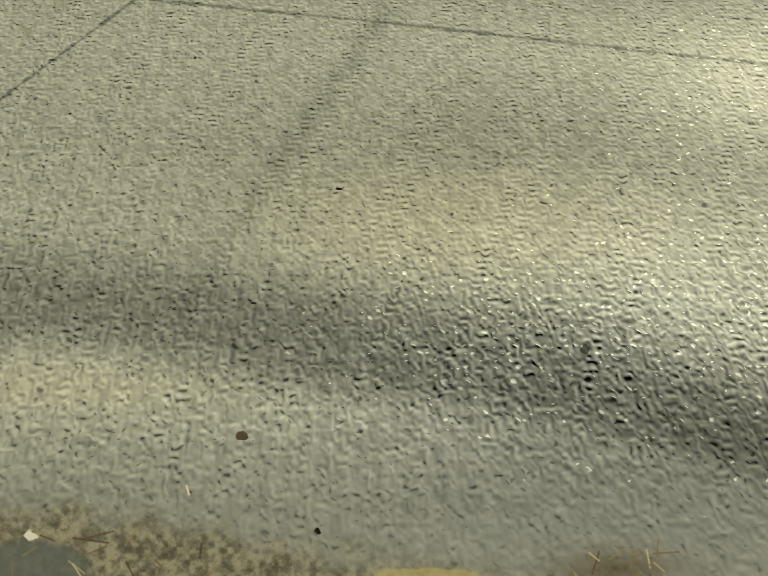
Write a Shadertoy shader that draws this texture.

```glsl
float hash(vec2 p) {
    return fract(sin(dot(p, vec2(127.1, 311.7))) * 43758.545);
}

float noise(vec2 p) {
    vec2 i = floor(p), f = fract(p);
    f = f * f * (3.0 - 2.0 * f);
    return mix(mix(hash(i), hash(i + vec2(1, 0)), f.x),
               mix(hash(i + vec2(0, 1)), hash(i + vec2(1, 1)), f.x), f.y);
}

float fbm(vec2 p) {
    float sum = 0.0, amp = 0.5;
    for (int i = 0; i < 4; i++) {
        sum += amp * noise(p);
        p = p * 2.03 + 17.3;
        amp *= 0.5;
    }
    return sum;
}

float pool(vec2 p, vec2 center, vec2 radius) {
    vec2 d = (p - center) / radius;
    return exp(-dot(d, d));
}

float segment(vec2 p, vec2 a, vec2 b) {
    vec2 ab = b - a;
    return length(p - a - ab * clamp(dot(p - a, ab) / dot(ab, ab), 0.0, 1.0));
}

float stroke(float dist, float width, float aa) {
    return 1.0 - smoothstep(width - aa, width + aa, dist);
}

float chip(vec2 p, vec2 center, float size, float aa) {
    return stroke(length((p - center) * vec2(0.7, 1.0)), size, aa);
}

// One jittered fleck per cell, present with the given chance
float flecks(vec2 q, float chance, float seed) {
    vec2 cell = floor(q) + seed;
    vec2 jitter = vec2(hash(cell), hash(cell + 31.7));
    vec2 d = fract(q) - 0.3 - 0.4 * jitter;
    d.y += d.x * (jitter.x - 0.3);
    float size = 0.12 + 0.2 * jitter.y * jitter.y;
    float shape = 1.0 - smoothstep(size * 0.4, size * 1.5, length(d * vec2(0.75, 1.2)));
    return shape * step(hash(cell + 7.9), chance) * smoothstep(0.0, 0.05, chance);
}

// Broad light and shade across the slab
float slabTone(vec2 p) {
    float offset = p.y - 0.5 + 0.05 * p.x + 0.08 * p.x * p.x + 0.03 * (fbm(p * vec2(3.0, 5.0)) - 0.5);
    float lower = mix(-0.08, -0.11, smoothstep(0.1, 0.5, p.x));
    float tone = 0.595;
    tone -= 0.14 * smoothstep(lower - 0.05, lower + 0.04, offset) * (1.0 - smoothstep(-0.02, 0.13, offset));
    tone += 0.04 * pool(p, vec2(0.1, 0.33), vec2(0.25, 0.06));
    tone += 0.02 * pool(p, vec2(0.5, 0.29), vec2(0.35, 0.04));
    tone += 0.2 * pool(p, vec2(1.37, 0.85), vec2(0.25, 0.12));
    tone += 0.06 * pool(p, vec2(0.9, 0.92), vec2(0.5, 0.08));
    tone -= 0.03 * pool(p, vec2(0.75, 0.75), vec2(0.55, 0.06));
    tone += 0.06 * pool(p, vec2(0.78, 0.58), vec2(0.32, 0.09));
    tone += 0.12 * pool(p, vec2(1.25, 0.56), vec2(0.32, 0.12));
    tone += 0.06 * pool(p, vec2(1.3, 0.44), vec2(0.22, 0.1));
    tone -= 0.08 * (1.0 - smoothstep(0.1, 0.3, p.y));
    tone -= 0.06 * pool(p, vec2(1.15, 0.23), vec2(0.4, 0.12));
    return tone + 0.04 * (fbm(p * vec2(4.0, 9.0) + 5.0) - 0.47);
}

// Dry stalks scattered around a center
vec3 addStraw(vec3 col, vec2 p, vec2 center, vec2 spread, float seed, float aa) {
    for (int i = 0; i < 14; i++) {
        vec2 id = vec2(float(i), seed);
        vec2 at = center + spread * (vec2(hash(id), hash(id + 3.1)) - 0.5);
        float angle = 3.14 * hash(id + 6.7);
        vec2 reach = vec2(cos(angle), 0.6 * sin(angle)) * (0.008 + 0.025 * hash(id + 9.2));
        vec3 straw = mix(vec3(0.25, 0.2, 0.12), vec3(0.8, 0.72, 0.48), hash(id + 12.4));
        col = mix(col, straw, 0.7 * stroke(segment(p, at - reach, at + reach), 0.0015, aa));
    }
    return col;
}

void mainImage(out vec4 fragColor, in vec2 fragCoord) {
    vec2 p = fragCoord / iResolution.y;
    float aa = 1.0 / iResolution.y;
    // Ground plane: grain shrinks with distance
    float w = 1.0 / (2.4 - p.y);
    vec2 ground = vec2((p.x - 0.66) * w, w * 2.1) * 285.0;
    float tone = slabTone(p);
    float gloss = pool(p, vec2(1.27, 0.43), vec2(0.33, 0.2)) + 0.8 * pool(p, vec2(0.87, 0.4), vec2(0.25, 0.12))
                + 0.5 * pool(p, vec2(1.34, 0.85), vec2(0.3, 0.12));
    float nearBand = pool(p, vec2(0.9, 0.38), vec2(0.6, 0.2));

    // Soft diagonal shadow
    float shadow = min(segment(p, vec2(0.67, 0.98), vec2(0.5, 0.75)), segment(p, vec2(0.5, 0.75), vec2(0.19, 0.27)));
    tone -= 0.06 * exp(-pow(shadow / 0.02, 2.0)) * smoothstep(0.2, 0.8, p.y);

    // Embossed grain, ragged pits and glints
    vec2 warped = ground + 0.9 * vec2(noise(ground * 0.6), noise(ground * 0.6 + 40.0));
    float relief = noise(warped) - noise(warped + vec2(0.4, 0.65));
    float rough = mix(0.5, 1.0, smoothstep(0.03, 0.28, p.y));
    tone += relief * (0.16 + 0.09 * nearBand + 0.12 * gloss) * rough;
    tone += 0.1 * rough * (noise(ground * 0.55 + 60.0) - 0.5);
    tone -= 0.18 * smoothstep(0.25, 0.6, -relief) * smoothstep(0.45, 0.7, noise(ground * 0.3)) * rough;
    tone -= 0.16 * flecks(warped * 0.55, 0.09 + 0.08 * nearBand, 2.0) * rough;
    tone += 0.3 * flecks(ground * 0.55 + 0.3 * relief, 0.33 * gloss, 5.0);

    // Joints between slabs
    float joint = min(segment(p, vec2(0.26, 1.0), vec2(0.66, 0.962)), segment(p, vec2(0.66, 0.962), vec2(1.34, 0.887)));
    joint = min(joint, segment(p, vec2(-0.01, 0.82), vec2(0.24, 1.005)));
    tone -= 0.18 * stroke(joint + 0.003 * (noise(p * 60.0) - 0.5), 0.0022, 1.5 * aa);

    // Warm and cool tint
    float warmth = 0.45 + 0.35 * pool(p, vec2(0.75, 0.6), vec2(0.4, 0.14)) + 0.3 * pool(p, vec2(0.15, 0.33), vec2(0.4, 0.06))
                 - 0.3 * nearBand - 0.25 * pool(p, vec2(1.1, 0.08), vec2(0.6, 0.15));
    vec3 col = tone * mix(vec3(0.99, 1.0, 0.88), vec3(1.03, 1.0, 0.77), clamp(warmth, 0.0, 1.0));

    // Crumbled dirt along the lower edge
    float dirt = smoothstep(-0.03, 0.05, 0.13 - 0.14 * p.x - p.y + 0.08 * (fbm(p * 16.0) - 0.47));
    vec3 soil = mix(vec3(0.24, 0.22, 0.14), vec3(0.58, 0.54, 0.39), smoothstep(0.15, 0.75, fbm(p * 90.0)));
    col = mix(col, soil, 0.7 * dirt);
    col = mix(col, vec3(0.36, 0.37, 0.31), 0.85 * smoothstep(0.3, 0.6, pool(p, vec2(0.05, 0.01), vec2(0.12, 0.06))));
    float clump = pool(p, vec2(0.74, 0.0), vec2(0.14, 0.018)) * (0.6 + 0.8 * fbm(p * 50.0));
    col = mix(col, vec3(0.66, 0.6, 0.36), 0.7 * smoothstep(0.4, 0.7, clump));
    col = mix(col, vec3(0.3, 0.25, 0.15), 0.6 * pool(p, vec2(1.07, 0.01), vec2(0.1, 0.035)));
    col = addStraw(col, p, vec2(1.08, 0.025), vec2(0.18, 0.05), 1.0, aa);
    col = addStraw(col, p, vec2(0.22, 0.04), vec2(0.45, 0.07), 4.0, aa);

    // Lone leaf, pebble and chips
    vec2 r = p + 0.008 * (vec2(noise(p * 120.0), noise(p * 120.0 + 9.0)) - 0.5);
    col = mix(col, vec3(0.24, 0.19, 0.11), 0.8 * chip(r, vec2(0.42, 0.243), 0.008, aa));
    col = mix(col, vec3(0.16, 0.17, 0.13), 0.7 * chip(r, vec2(1.017, 0.393), 0.007, aa));
    col = mix(col, vec3(0.12, 0.1, 0.06), chip(r, vec2(0.589, 0.673), 0.004, aa));
    col = mix(col, vec3(0.12, 0.1, 0.06), chip(r, vec2(0.55, 0.078), 0.004, aa));
    col = mix(col, vec3(0.8, 0.75, 0.6), stroke(segment(p, vec2(0.324, 0.156), vec2(0.328, 0.142)), 0.002, aa));
    col = mix(col, vec3(0.8, 0.77, 0.64), chip(r, vec2(0.052, 0.071), 0.008, aa));
    fragColor = vec4(clamp(col, 0.0, 1.0), 1.0);
}
```
